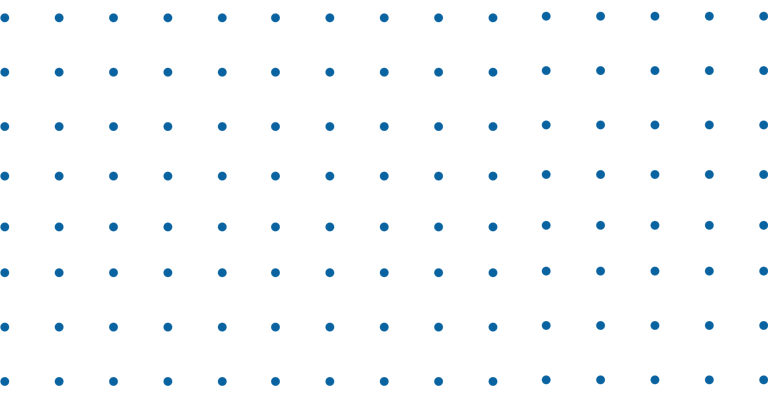
Write a Shadertoy shader that draws this pattern.

```glsl
// Draws a sparse grid of small blue dots on white, in three slightly offset column blocks.

const float ROWS = 8.0;
const float BLOCKS = 3.0;
const float COLUMNS_PER_BLOCK = 5.0;

// All lengths are fractions of the canvas width.
const float PITCH = 0.0708;
const float BLOCK_PITCH = 0.3525;
const vec2 FIRST_DOT = vec2(0.0062, 0.0232);
const float DOT_RADIUS = 0.0057;
const float LAST_BLOCK_LIFT = 0.0021;

const vec3 PAPER = vec3(1.0);
const vec3 DOT_BLUE = vec3(0.04, 0.39, 0.63);

float circleDistance(vec2 p, vec2 center, float radius) {
    return length(p - center) - radius;
}

// Row height measured from the top; the middle rows sit closer together.
float rowPosition(float row, float pitch) {
    float squeeze = 0.0063 * step(3.0, row)
                  + 0.0046 * step(4.0, row)
                  + 0.0112 * step(5.0, row);
    return row * pitch - squeeze;
}

float blockIndex(float x, float pitch, float blockPitch) {
    return clamp(floor((x + 0.5 * pitch) / blockPitch), 0.0, BLOCKS - 1.0);
}

// Horizontal position of the nearest dot column within a block.
float columnPosition(float x, float block, float pitch, float blockPitch) {
    float start = block * blockPitch;
    float column = floor((x - start) / pitch + 0.5);
    return start + clamp(column, 0.0, COLUMNS_PER_BLOCK - 1.0) * pitch;
}

float dotGridDistance(vec2 p, float pitch, float blockPitch, float radius) {
    float block = blockIndex(p.x, pitch, blockPitch);
    float x = columnPosition(p.x, block, pitch, blockPitch);
    float lift = LAST_BLOCK_LIFT * step(BLOCKS - 1.0, block);
    float nearest = 1.0;
    for (float row = 0.0; row < ROWS; row++) {
        vec2 center = vec2(x, rowPosition(row, pitch) - lift);
        nearest = min(nearest, circleDistance(p, center, radius));
    }
    return nearest;
}

void mainImage(out vec4 fragColor, in vec2 fragCoord) {
    // Width spans 0 to 1, with y running down from the top edge.
    vec2 p = vec2(fragCoord.x, iResolution.y - fragCoord.y) / iResolution.x;
    float edge = 0.75 / iResolution.x;

    float d = dotGridDistance(p - FIRST_DOT, PITCH, BLOCK_PITCH, DOT_RADIUS);
    float coverage = 1.0 - smoothstep(-edge, edge, d);
    fragColor = vec4(mix(PAPER, DOT_BLUE, coverage), 1.0);
}
```
